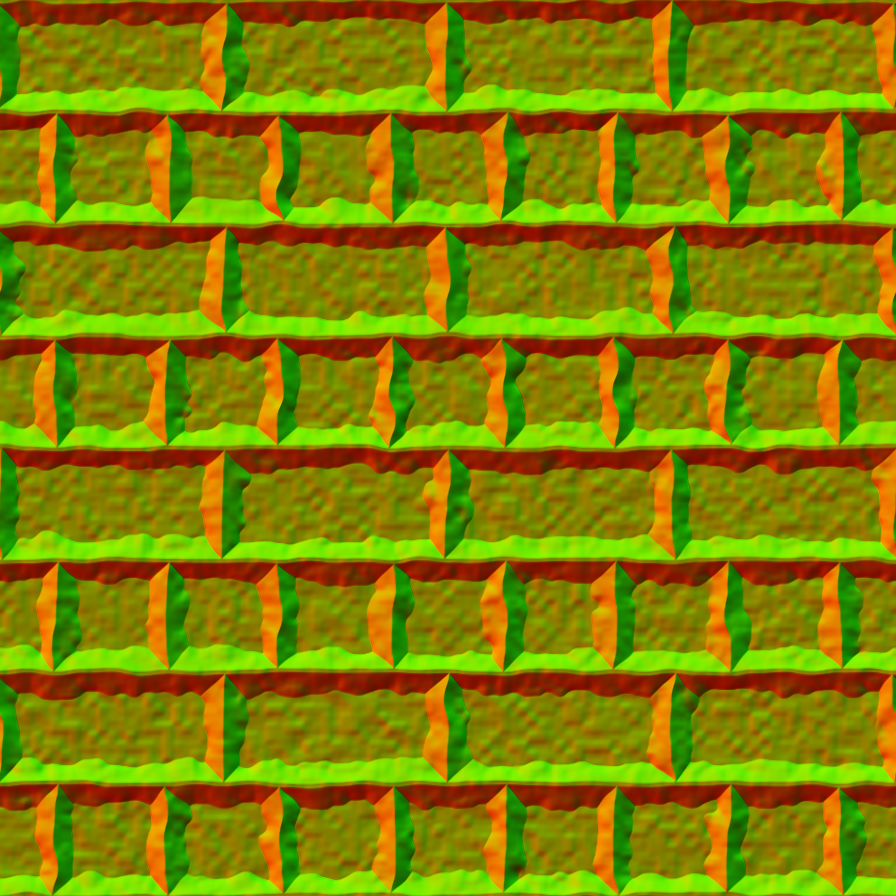
Give the GLSL for this texture map, as a WebGL 1 fragment shader.

```glsl
precision highp float;
// Two-channel normal map of a rough brick wall: courses of long bricks alternate
// with courses of short ones. A height field (bevelled distance to the nearest
// joint plus wrapping noise) is differentiated, and its slope is stored in red and green.

uniform vec2 u_resolution;

const float COURSES = 8.0;            // rows of bricks up the tile
const float LONG_BRICKS = 4.0;        // bricks across an odd course
const float SHORT_BRICKS = 8.0;       // bricks across an even course
const vec2  JOINT_HALF = vec2(0.0005, 0.0027); // flat floor of the joints
const float BEVEL_WIDTH = 0.0205;     // worn rim around each brick
const float BEVEL_HEIGHT = 0.0285;
const float RIM_WEAR = 0.55;          // variation of the rim width
const vec2  JOINT_WANDER = vec2(0.009, 0.005);
const float WANDER_CELLS = 32.0;      // noise cells across the tile
const float WEAR_CELLS = 40.0;
const float CHIP_CELLS = 80.0;
const float LUMP_CELLS = 48.0;
const float GRAIN_CELLS = 96.0;
const float LUMP_HEIGHT = 0.0026;
const float GRAIN_HEIGHT = 0.0027;
const float SAMPLE_STEP = 0.0014;     // half width of the slope filter
const vec2  FLAT_COLOR = vec2(0.51, 0.505);

float hash(vec2 cell, float seed) {
  vec3 q = fract(vec3(cell.xyx + seed * 17.3) * vec3(0.1031, 0.1030, 0.0973));
  q += dot(q, q.yzx + 33.33);
  return fract((q.x + q.y) * q.z);
}

// Value noise from -0.5 to 0.5, wrapping once per tile.
float wrapNoise(vec2 uv, float cells, float seed) {
  vec2 p = uv * cells;
  vec2 f = fract(p);
  vec2 a = mod(floor(p), cells);
  vec2 b = mod(a + 1.0, cells);
  f = f * f * f * (f * (f * 6.0 - 15.0) + 10.0);
  float low = mix(hash(a, seed), hash(vec2(b.x, a.y), seed), f.x);
  float high = mix(hash(vec2(a.x, b.y), seed), hash(b, seed), f.x);
  return mix(low, high, f.y) - 0.5;
}

// Distance to the nearest multiple of one.
float toInteger(float x) {
  return abs(fract(x + 0.5) - 0.5);
}

// Distance from the joint floor, growing towards the middle of the brick.
float jointDistance(vec2 uv) {
  float course = floor(uv.y * COURSES);
  float isLong = mod(course, 2.0);
  float bricks = mix(SHORT_BRICKS, LONG_BRICKS, isLong);
  float shift = 0.5 * (1.0 - isLong);
  float across = toInteger(uv.x * bricks + shift) / bricks;
  float up = toInteger(uv.y * COURSES) / COURSES;
  return min(across - JOINT_HALF.x, up - JOINT_HALF.y);
}

float wallHeight(vec2 uv) {
  vec2 wander = vec2(wrapNoise(uv, WANDER_CELLS, 1.0),
                     wrapNoise(uv, WANDER_CELLS, 2.0));
  float joint = jointDistance(uv + wander * JOINT_WANDER);

  // Ragged rim: the bevel widens and narrows along the edge.
  float wear = wrapNoise(uv, WEAR_CELLS, 3.0) + 0.5 * wrapNoise(uv, CHIP_CELLS, 4.0);
  float bevel = clamp(joint / (BEVEL_WIDTH * (1.0 + RIM_WEAR * wear)), 0.0, 1.0);

  // Rough surface of the brick face.
  float rough = LUMP_HEIGHT * wrapNoise(uv, LUMP_CELLS, 5.0)
              + GRAIN_HEIGHT * wrapNoise(uv, GRAIN_CELLS, 6.0);
  return BEVEL_HEIGHT * bevel + rough;
}

void main() {
  vec2 uv = gl_FragCoord.xy / u_resolution;
  vec2 e = vec2(SAMPLE_STEP, 0.0);

  // Central differences also soften the creases.
  vec2 slope = vec2(wallHeight(uv + e.xy) - wallHeight(uv - e.xy),
                    wallHeight(uv + e.yx) - wallHeight(uv - e.yx)) / (2.0 * SAMPLE_STEP);
  vec2 tilt = vec2(-slope.x, slope.y) / sqrt(1.0 + dot(slope, slope));

  gl_FragColor = vec4(clamp(FLAT_COLOR + 0.5 * tilt, 0.0, 1.0), 0.0, 1.0);
}
```
